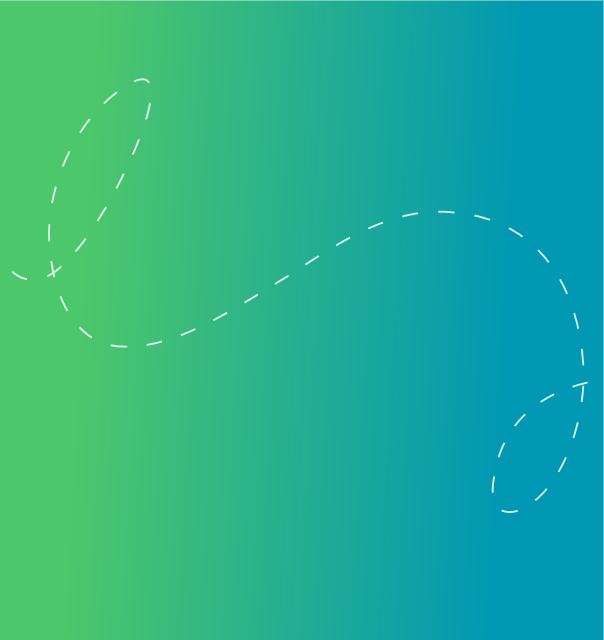
Write a Shadertoy shader that draws this background.

```glsl
// Green to blue gradient crossed by a looping dashed flight trail.

// Layout grid: the canvas is VIEW_HEIGHT units tall, y runs downward.
const float VIEW_HEIGHT = 768.0;

const vec3 GREEN = vec3(0.302, 0.780, 0.420);
const vec3 BLUE = vec3(0.000, 0.596, 0.702);
const vec3 TRAIL_COLOR = vec3(0.93, 0.985, 0.95);
const vec3 RIM_COLOR = vec3(0.85, 0.93, 0.91);

const float GRADIENT_START = 95.0;
const float GRADIENT_END = 612.0;
const float GRADIENT_SLANT = 0.055;

const float DASH_PERIOD = 43.5;     // length of one dash plus its gap
const float DASH_SHARE = 0.44;      // part of the period that is drawn
const float TRAIL_HALF_WIDTH = 1.1;
const float TRAIL_OPACITY = 0.92;
const float RIM_WIDTH = 1.0;
const float RIM_OPACITY = 0.6;
const int CURVE_STEPS = 18;

vec2 bezier(vec2 a, vec2 b, vec2 c, vec2 d, float t) {
    float s = 1.0 - t;
    return s * s * s * a + 3.0 * s * t * (s * b + t * c) + t * t * t * d;
}

float coverage(float signedDistance, float pixel) {
    return clamp(0.5 - signedDistance / pixel, 0.0, 1.0);
}

// Coverage of a dashed cubic; phases.x to phases.y counts dash periods.
float dashedCurve(vec2 p, float pixel, vec2 a, vec2 b, vec2 c, vec2 d, vec2 phases) {
    float nearest = 1e5;
    float nearestLength = 0.0;
    float totalLength = 0.0;
    vec2 from = a;
    for (int i = 1; i <= CURVE_STEPS; i++) {
        vec2 to = bezier(a, b, c, d, float(i) / float(CURVE_STEPS));
        vec2 span = to - from;
        float spanLength = length(span);
        float along = clamp(dot(p - from, span) / dot(span, span), 0.0, 1.0);
        float dist = length(p - from - along * span);
        if (dist < nearest) {
            nearest = dist;
            nearestLength = totalLength + along * spanLength;
        }
        totalLength += spanLength;
        from = to;
    }
    float phase = mix(phases.x, phases.y, nearestLength / totalLength);
    float halfDash = 0.5 * DASH_SHARE;
    float fromCenter = abs(fract(phase - halfDash + 0.5) - 0.5);
    float dashEdge = (fromCenter - halfDash) * DASH_PERIOD;
    return coverage(nearest - TRAIL_HALF_WIDTH, pixel) * coverage(dashEdge, pixel);
}

float trail(vec2 p, float px) {
    float m = 0.0;
    // Upper left loop
    m = max(m, dashedCurve(p, px, vec2(15, 326), vec2(30, 341), vec2(55, 338), vec2(73, 320), vec2(0.0, 1.44)));
    m = max(m, dashedCurve(p, px, vec2(73, 320), vec2(115, 285), vec2(172, 172), vec2(180, 124), vec2(1.44, 6.44)));
    m = max(m, dashedCurve(p, px, vec2(180, 124), vec2(186, 88), vec2(170, 88), vec2(140, 111), vec2(6.44, 8.0)));
    m = max(m, dashedCurve(p, px, vec2(140, 111), vec2(90, 148), vec2(56, 224), vec2(59, 289), vec2(8.0, 12.44)));
    // Long sweep across the middle
    m = max(m, dashedCurve(p, px, vec2(59, 289), vec2(62, 350), vec2(88, 418), vec2(152, 416), vec2(12.44, 16.44)));
    m = max(m, dashedCurve(p, px, vec2(152, 416), vec2(215, 416), vec2(280, 371), vec2(346, 331), vec2(16.44, 21.44)));
    m = max(m, dashedCurve(p, px, vec2(346, 331), vec2(412, 287), vec2(474, 247), vec2(545, 255), vec2(21.44, 26.44)));
    m = max(m, dashedCurve(p, px, vec2(545, 255), vec2(635, 262), vec2(693, 330), vec2(700, 438), vec2(26.44, 32.44)));
    // Lower right loop
    m = max(m, dashedCurve(p, px, vec2(700, 438), vec2(704, 505), vec2(673, 594), vec2(621, 613), vec2(32.44, 37.0)));
    m = max(m, dashedCurve(p, px, vec2(621, 613), vec2(600, 619), vec2(586, 607), vec2(593, 572), vec2(37.0, 38.44)));
    m = max(m, dashedCurve(p, px, vec2(593, 572), vec2(601, 515), vec2(640, 474), vec2(705, 459), vec2(38.44, 42.44)));
    return m;
}

void mainImage(out vec4 fragColor, in vec2 fragCoord) {
    float pixel = VIEW_HEIGHT / iResolution.y;
    vec2 p = vec2(fragCoord.x, iResolution.y - fragCoord.y) * pixel;
    float viewWidth = iResolution.x * pixel;

    // Slightly slanted gradient
    float slanted = p.x + GRADIENT_SLANT * (p.y - 0.5 * VIEW_HEIGHT);
    float blend = clamp((slanted - GRADIENT_START) / (GRADIENT_END - GRADIENT_START), 0.0, 1.0);
    vec3 color = mix(GREEN, BLUE, blend);

    // Pale rim along the top and right
    float rimDistance = min(p.y, viewWidth - p.x);
    color = mix(color, RIM_COLOR, RIM_OPACITY * coverage(rimDistance - RIM_WIDTH, pixel));

    color = mix(color, TRAIL_COLOR, TRAIL_OPACITY * trail(p, pixel));
    fragColor = vec4(color, 1.0);
}
```
